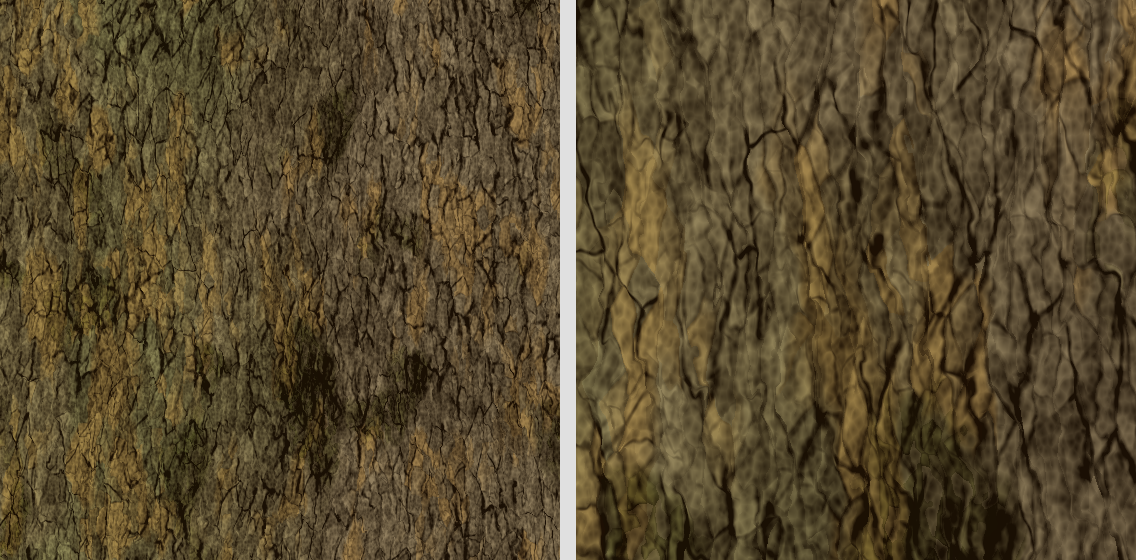
Left, the full canvas; right, a detail of the centre.
Reproduce this texture procedurally as a WebGL 2 fragment shader.

```glsl
#version 300 es
precision highp float;
uniform vec2 u_resolution;
out vec4 fragColor;

vec2 hash2(vec2 p) {
    vec3 q = fract(p.xyx * vec3(0.1031, 0.1030, 0.0973));
    q += dot(q, q.yzx + 33.33);
    return fract((q.xx + q.yz) * q.zy);
}

// Stretched cells: x = centre distance, y = border distance in canvas units,
// z = random value of the cell, w = sideways position inside the cell
vec4 cells(vec2 uv, vec2 scale) {
    vec2 p = uv * scale, base = floor(p);
    vec2 nearest = vec2(9.0), second = vec2(9.0);
    float id = 0.0;
    for (int y = -1; y <= 1; y++)
    for (int x = -1; x <= 1; x++) {
        vec2 cell = base + vec2(x, y);
        vec2 offset = cell + hash2(cell) - p;
        if (dot(offset, offset) < dot(nearest, nearest)) {
            second = nearest;
            nearest = offset;
            id = hash2(cell + 71.7).x;
        } else if (dot(offset, offset) < dot(second, second)) {
            second = offset;
        }
    }
    float gap = 0.5 * (dot(second, second) - dot(nearest, nearest));
    float border = gap / max(length((second - nearest) * scale), 0.001);
    return vec4(length(nearest), border, id, -nearest.x);
}

// Soft cellular noise: cell values blended by distance
float patches(vec2 p) {
    vec2 base = floor(p);
    float sum = 0.0, total = 0.0;
    for (int y = -1; y <= 1; y++)
    for (int x = -1; x <= 1; x++) {
        vec2 cell = base + vec2(x, y);
        vec2 offset = cell + hash2(cell) - p;
        float weight = exp(-6.0 * dot(offset, offset));
        sum += weight * hash2(cell + 37.3).y;
        total += weight;
    }
    return sum / total;
}

// Cell brightness that fades to neutral along its border
float cellTone(vec4 c, float soft) {
    return (c.z - 0.5) * smoothstep(0.0, soft, c.y);
}

float crack(vec4 c, float width) {
    return 1.0 - smoothstep(0.0, width, c.y);
}

void main() {
    float side = min(u_resolution.x, u_resolution.y);
    vec2 uv = gl_FragCoord.xy / side;
    float soft = max(0.0022, 1.3 / side);

    // Nearly upright grain with slightly ragged outlines
    vec2 p = uv;
    p.x += 0.008 * sin(uv.y * 8.0 + 5.0 * uv.x) + 0.05 * uv.y * smoothstep(0.4, 0.8, uv.x);
    p.x += 0.010 * (patches(uv * vec2(24.0, 16.0)) - 0.5);
    p.y += 0.022 * (patches(uv * vec2(36.0, 14.0) + 40.0) - 0.5);
    p += vec2(0.006, 0.009) * (patches(uv * vec2(120.0, 75.0) + 11.0) - 0.5);

    // Plates, flakes, chips and grit
    vec4 plate = cells(p + 3.0, vec2(36.0, 12.0));
    vec4 flake = cells(p + 5.0, vec2(72.0, 25.0));
    vec4 chip = cells(p + 7.0, vec2(135.0, 62.0));
    float grit = cells(uv, vec2(200.0, 140.0)).x;
    float fibre = patches(p * vec2(190.0, 75.0) + 210.0);

    // Broad variation over the trunk
    float broad = patches(uv * vec2(7.0, 4.0) + 20.0);
    float streak = patches(p * vec2(24.0, 9.0) + 60.0);
    float hollow = smoothstep(0.74, 0.92, patches(p * vec2(15.0, 8.0) + 90.0));
    float depth = patches(p * vec2(16.0, 8.0) + 130.0);
    float rough = smoothstep(0.3, 0.75, depth + 0.10 * sin(uv.x * 7.0 + 3.0));
    float broken = smoothstep(0.28, 0.62, patches(p * vec2(62.0, 32.0) + 150.0));

    float tone = 0.645;
    tone += 0.14 * cellTone(plate, soft) + 0.20 * cellTone(flake, soft);
    tone += 0.26 * cellTone(chip, soft);
    tone += 0.18 * (broad - 0.5) + 0.22 * (streak - 0.5);
    tone += 0.34 * (grit - 0.45) + 0.30 * (fibre - 0.5);
    tone -= 0.10 * plate.w + 0.12 * flake.w;

    // Fissures open, close and break off along their length
    tone -= 0.50 * crack(plate, mix(soft, 0.0058, rough)) * mix(0.25, 1.0, broken);
    tone -= 0.42 * crack(flake, mix(soft, 0.0036, rough)) * broken * mix(0.4, 1.0, depth);
    tone -= 0.24 * crack(chip, soft) * (1.0 - broken) * streak;
    tone -= hollow * (0.12 + 0.28 * chip.z);
    tone = clamp(tone, 0.0, 1.0);

    vec3 color = mix(vec3(0.10, 0.06, 0.015), vec3(0.57, 0.51, 0.38), tone);

    // Ochre inner bark, grey-green weathering, brown right half
    float ochre = smoothstep(0.50, 0.85, streak + 0.35 * (flake.z - 0.5) - 0.15 * (uv.x - 0.3));
    float weathered = smoothstep(0.40, 0.70, patches(uv * vec2(6.0, 3.0) + 170.0));
    float right = smoothstep(0.30, 0.65, uv.x + 0.2 * (broad - 0.5));
    color *= mix(vec3(1.0), vec3(1.10, 1.01, 0.82), ochre);
    color *= mix(vec3(1.0), vec3(0.95, 1.01, 0.96), weathered * (1.0 - ochre) * (1.0 - right));
    color *= mix(vec3(1.0, 1.01, 0.91), vec3(1.0, 0.98, 0.98), right);
    color *= mix(vec3(1.0), vec3(0.97, 1.04, 0.80), hollow * chip.z);

    fragColor = vec4(color, 1.0);
}
```
